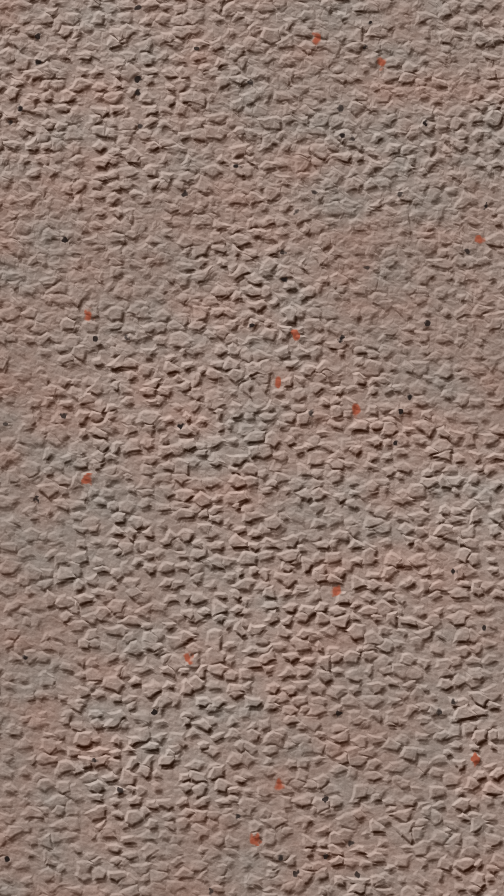
Reproduce this texture procedurally as a WebGL 2 fragment shader.

```glsl
#version 300 es
precision highp float;

#define STONE_GRID vec2(52.0, 70.0)
#define GRIT_SCALE 2.1
#define GRIT_HEIGHT 0.2
#define LIGHT_DIR vec2(-0.34, 0.94)
#define LIGHT_STEP 0.13
#define SHADOW_STEP 0.42
#define BASE_TONE 0.585
#define LIGHT_GAIN 0.135
#define SHADOW_GAIN 0.62
#define GRAIN_GAIN 0.13
#define PAINT_TINT vec3(0.0, -0.08, -0.12)
#define CHIP_COLOR vec3(0.62, 0.27, 0.17)

uniform vec2 u_resolution;
out vec4 fragColor;

float hash(vec2 p) {
    return fract(sin(dot(p, vec2(127.1, 311.7))) * 43758.5453);
}

vec2 hash2(vec2 p) {
    return vec2(hash(p), hash(p + 57.3));
}

float noise(vec2 p) {
    vec2 i = floor(p), f = fract(p);
    f = f * f * (3.0 - 2.0 * f);
    return mix(mix(hash(i), hash(i + vec2(1, 0)), f.x),
               mix(hash(i + vec2(0, 1)), hash(i + vec2(1, 1)), f.x), f.y);
}

float fbm(vec2 p) {
    float sum = 0.0, weight = 0.5;
    for (int i = 0; i < 4; i++) {
        sum += weight * noise(p);
        p = mat2(1.6, 1.2, -1.2, 1.6) * p + 7.3;
        weight *= 0.5;
    }
    return sum;
}

// Signed distance to an irregular five-sided stone
float stoneDistance(vec2 d, vec2 id, float radius) {
    float dist = -1.0;
    float turn = 6.2832 * hash(id + 3.1);
    for (int k = 0; k < 5; k++) {
        float r = hash(id + 11.7 * float(k + 1));
        float a = turn + 1.2566 * (float(k) + 0.6 * r);
        dist = max(dist, dot(d, vec2(cos(a), sin(a))) - radius * (0.6 + 0.75 * r));
    }
    return dist;
}

// Scattered stones with tilted tops and rounded rims
float stones(vec2 p) {
    vec2 cell = floor(p);
    float top = 0.0;
    for (int y = -1; y <= 1; y++)
    for (int x = -1; x <= 1; x++) {
        vec2 id = cell + vec2(x, y);
        vec2 rnd = hash2(id);
        vec2 d = p - id - 0.5 - 0.8 * (rnd - 0.5);
        float dist = stoneDistance(d, id, mix(0.24, 0.5, hash(id + 23.9)));
        float lift = 0.28 + 0.36 * rnd.x + dot(d, hash2(id + 5.7) - 0.5) * 0.6;
        top = max(top, lift * smoothstep(0.09, -0.15, dist));
    }
    return top;
}

// Coated relief: stones, grit between them and rough paint
float relief(vec2 p, float coverage, float roughness) {
    vec2 warped = p + 0.28 * (vec2(noise(p * 1.7), noise(p * 1.7 + 31.0)) - 0.5);
    float h = coverage * stones(warped);
    h = max(h, 0.0) + GRIT_HEIGHT * roughness * stones(warped * GRIT_SCALE + 40.0);
    return h + 0.25 * fbm(p * 2.2);
}

// Rare spots; x is the mask, y a random value
vec2 spots(vec2 p, float chance, float radius) {
    vec2 id = floor(p);
    vec2 d = fract(p) - 0.5 - 0.5 * (hash2(id + 71.0) - 0.5);
    float edge = length(d) + 0.25 * (noise(p * 6.0) - 0.5);
    float mask = smoothstep(radius + 0.08, radius - 0.08, edge);
    return vec2(mask * step(hash(id + 13.0), chance), hash(id + 19.0));
}

void main() {
    vec2 uv = gl_FragCoord.xy / u_resolution.y;
    vec2 p = uv * STONE_GRID;

    // Broad changes in stone cover and roughness
    float patches = fbm(uv * 7.0 + 4.0);
    float coverage = mix(0.6, 1.25, smoothstep(0.25, 0.65, patches)) * mix(1.05, 0.8, uv.y);
    float roughness = mix(0.5, 1.2, smoothstep(0.2, 0.9, uv.y + 0.5 * (patches - 0.5)));

    // Slanted light and the short shadows below the stones
    float h = relief(p, coverage, roughness);
    float slope = (h - relief(p + LIGHT_DIR * LIGHT_STEP, coverage, roughness)) / LIGHT_STEP;
    float blocker = relief(p + LIGHT_DIR * SHADOW_STEP, coverage, roughness);
    float shadow = max(blocker - h - 0.08, 0.0);
    float tone = BASE_TONE + LIGHT_GAIN * slope / (1.0 + 0.5 * abs(slope));
    tone -= SHADOW_GAIN * shadow / (1.0 + 0.7 * shadow);
    tone += GRAIN_GAIN * (fbm(p * 4.5) - 0.47) + 0.1 * (patches - 0.47);

    // Paint with faint pink and grey drift
    float warmth = fbm(p * 0.35 + 9.0) - 0.47;
    vec3 color = vec3(max(tone, 0.16)) + PAINT_TINT * (1.0 + 0.5 * warmth);
    color.r += 0.05 * warmth;

    // Flaked chips and dark pits, more of them near the top
    vec2 chip = spots(uv * vec2(44.0, 36.0), 0.004 + 0.014 * uv.y * uv.y, 0.2);
    color = mix(color, CHIP_COLOR * (0.6 + 0.7 * tone), 0.75 * chip.x);
    vec2 pit = spots(uv * 62.0 + 17.0, 0.01 + 0.03 * uv.y * uv.y, 0.17);
    color = mix(color, vec3(0.12, 0.09, 0.08), pit.x * mix(0.6, 0.95, pit.y));

    fragColor = vec4(clamp(color, 0.0, 1.0), 1.0);
}
```
